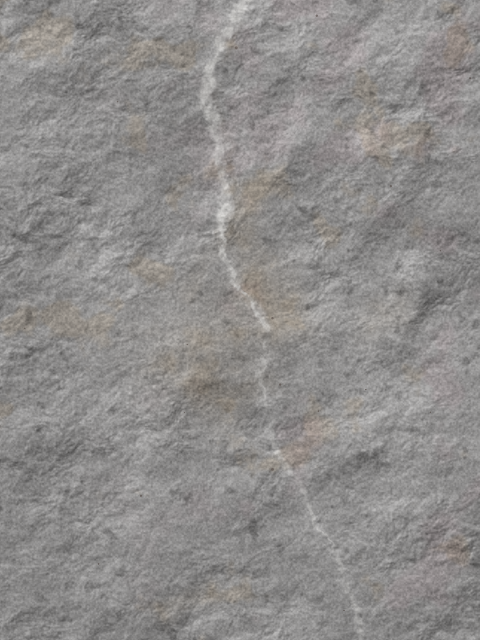
A Shadertoy shader for this texture:

```glsl
// Weathered grey sandstone split by a pale, crumbling mineral vein.
// A height field of layered and cellular noise is lit from the upper left;
// soft stains, fine grain, the vein and sparse flecks are laid over it.

const vec3 STONE = vec3(0.555, 0.551, 0.549);
const vec3 VEIN = vec3(0.745, 0.74, 0.73);
const vec3 FLECK = vec3(0.32, 0.28, 0.26);
const vec3 OCHRE_TINT = vec3(1.025, 0.98, 0.915);
const vec3 PINK_TINT = vec3(1.008, 0.977, 0.985);
const vec2 LIGHT = vec2(-0.45, 0.89);

vec2 hash2(vec2 p) {
    vec3 q = fract(p.xyx * vec3(0.1031, 0.1030, 0.0973));
    q += dot(q, q.yzx + 33.33);
    return fract((q.xx + q.yz) * q.zy);
}

float valueNoise(vec2 p) {
    vec2 i = floor(p), f = fract(p);
    f = f * f * (3.0 - 2.0 * f);
    float low = mix(hash2(i).x, hash2(i + vec2(1, 0)).x, f.x);
    float high = mix(hash2(i + vec2(0, 1)).x, hash2(i + vec2(1, 1)).x, f.x);
    return mix(low, high, f.y);
}

float fbm(vec2 p, int octaves) {
    const mat2 TURN = mat2(1.6, 1.2, -1.2, 1.6);
    float sum = 0.0, weight = 0.5;
    for (int i = 0; i < octaves; i++) {
        sum += weight * valueNoise(p);
        p = TURN * p + 17.3;
        weight *= 0.5;
    }
    return sum;
}

// Distance to the nearest scattered cell centre
float cellular(vec2 p) {
    vec2 i = floor(p);
    float nearest = 2.0;
    for (int y = -1; y <= 1; y++)
        for (int x = -1; x <= 1; x++) {
            vec2 cell = i + vec2(x, y);
            nearest = min(nearest, length(cell + hash2(cell) - p));
        }
    return nearest;
}

// Flaky relief with a pebbled skin
float rockHeight(vec2 p) {
    vec2 q = vec2(dot(p, vec2(0.92, 0.39)) * 0.88, dot(p, vec2(-0.39, 0.92)));
    q += 0.012 * vec2(valueNoise(p * 31.0), valueNoise(p * 31.0 + 40.0));
    return fbm(q * 15.0 + 60.0, 5) - 0.026 * cellular(q * 92.0 + 9.0);
}

// Soft band around a segment, 1 on its axis
float streak(vec2 p, vec2 a, vec2 b, float width) {
    vec2 along = b - a;
    float t = clamp(dot(p - a, along) / dot(along, along), 0.0, 1.0);
    float d = length(p - a - along * t) / width;
    return exp(-d * d);
}

float veinCentre(float y) {
    float x = 0.326 + 0.060 * smoothstep(0.89, 1.01, y);
    x += 0.022 * (1.0 - smoothstep(0.74, 0.83, y));
    x += 0.064 * (1.0 - smoothstep(0.49, 0.60, y));
    x += 0.150 * (1.0 - smoothstep(0.0, 0.40, y));
    return x + 0.004 * sin(y * 57.0) + 0.002 * sin(y * 131.0 + 1.0);
}

// Sparse round specks, at most one per grid cell
float flecks(vec2 p, float scale, float share) {
    vec2 cell = floor(p * scale);
    vec2 rnd = hash2(cell + 5.0);
    float d = length(fract(p * scale) - 0.25 - 0.5 * rnd) / scale;
    float radius = 0.001 + 0.0015 * rnd.y;
    return step(hash2(cell + 71.0).x, share) * (1.0 - smoothstep(radius * 0.4, radius * 1.4, d));
}

void mainImage(out vec4 fragColor, in vec2 fragCoord) {
    vec2 p = fragCoord / iResolution.y;

    // Relief lighting, with deeper shade under the ledges
    float reach = 0.002;
    float slope = (rockHeight(p) - rockHeight(p + LIGHT * reach)) / reach;
    float relief = clamp(slope * 0.0062, -0.15, 0.10);
    relief *= mix(0.6, 1.35, valueNoise(p * 12.0 + 3.0));
    float grain = valueNoise(p * 270.0) + 0.9 * valueNoise(p.yx * 430.0) - 0.95;
    float broad = fbm(p * 5.0 + 8.0, 4) - 0.47;
    float pits = smoothstep(0.60, 0.74, fbm(p * 48.0 + 90.0, 3));
    float tone = relief + 0.085 * grain + 0.13 * broad - 0.09 * pits;

    // Pale worn ridges
    vec2 bent = p + 0.05 * (vec2(fbm(p * 16.0, 4), fbm(p * 16.0 + 30.0, 4)) - 0.47);
    float ridges = streak(bent, vec2(0.09, 0.0), vec2(0.19, 0.08), 0.014)
        + 0.7 * streak(bent, vec2(0.19, 0.08), vec2(0.23, 0.36), 0.025)
        + 0.7 * streak(bent, vec2(0.47, 0.47), vec2(0.63, 0.58), 0.022)
        + 0.6 * streak(bent, vec2(0.27, 0.05), vec2(0.36, 0.075), 0.012);
    vec3 colour = STONE + tone + 0.04 * ridges;

    // Ochre and pink stains
    float stainNoise = fbm(p * 14.0 + 21.0, 4);
    float stain = streak(bent, vec2(0.30, 0.43), vec2(0.38, 0.50), 0.075)
        + 0.8 * streak(bent, vec2(0.38, 0.56), vec2(0.39, 0.70), 0.022)
        + 0.7 * streak(bent, vec2(0.57, 0.50), vec2(0.62, 0.52), 0.03)
        + 0.9 * streak(bent, vec2(0.24, 0.04), vec2(0.33, 0.07), 0.012);
    float ochre = stain * mix(0.35, 1.1, smoothstep(0.36, 0.56, stainNoise));
    ochre = clamp(ochre + 0.7 * smoothstep(0.60, 0.70, stainNoise), 0.0, 1.0);
    float pink = smoothstep(0.52, 0.66, fbm(p * 13.0 + 77.0, 4)) * smoothstep(0.05, 0.5, p.x);
    colour *= mix(vec3(1.0), OCHRE_TINT, ochre) * mix(vec3(1.0), PINK_TINT, pink);

    // Crumbling vein: wide at the top, thin and fading lower down
    float ragged = 0.016 * (fbm(p * 38.0, 3) - 0.44) + 0.014 * (fbm(p * 120.0, 2) - 0.37);
    float offset = p.x - veinCentre(p.y) + ragged;
    float width = mix(0.0042, 0.0085, smoothstep(0.55, 0.88, p.y));
    width *= 0.6 + 0.8 * valueNoise(vec2(p.y * 24.0, 4.0));
    float crumbs = smoothstep(0.25, 0.60, fbm(p * 130.0 + 13.0, 2) + 0.1);
    float gaps = smoothstep(0.25, 0.60, valueNoise(vec2(p.y * 17.0, 9.0)) + 0.45 * p.y);
    float core = 1.0 - smoothstep(width * 0.3, width * 1.6, abs(offset));
    float strength = mix(0.4, 0.85, gaps) * mix(0.6, 1.0, smoothstep(0.1, 0.35, p.y));
    float shadow = exp(-pow((offset - 0.015) / 0.006, 2.0)) * smoothstep(0.3, 0.6, p.y);
    colour += 0.06 * exp(-pow(offset / 0.014, 2.0)) * crumbs;
    colour -= vec3(0.035, 0.042, 0.052) * shadow * smoothstep(0.35, 0.6, stainNoise);
    colour = mix(colour, VEIN + 0.8 * tone, core * strength * mix(0.45, 1.0, crumbs));

    // Dark flecks
    float specks = flecks(p, 17.0, 0.035) + flecks(p + 0.31, 29.0, 0.015);
    colour = mix(colour, FLECK, 0.6 * min(specks, 1.0));

    fragColor = vec4(clamp(colour, 0.0, 1.0), 1.0);
}
```
